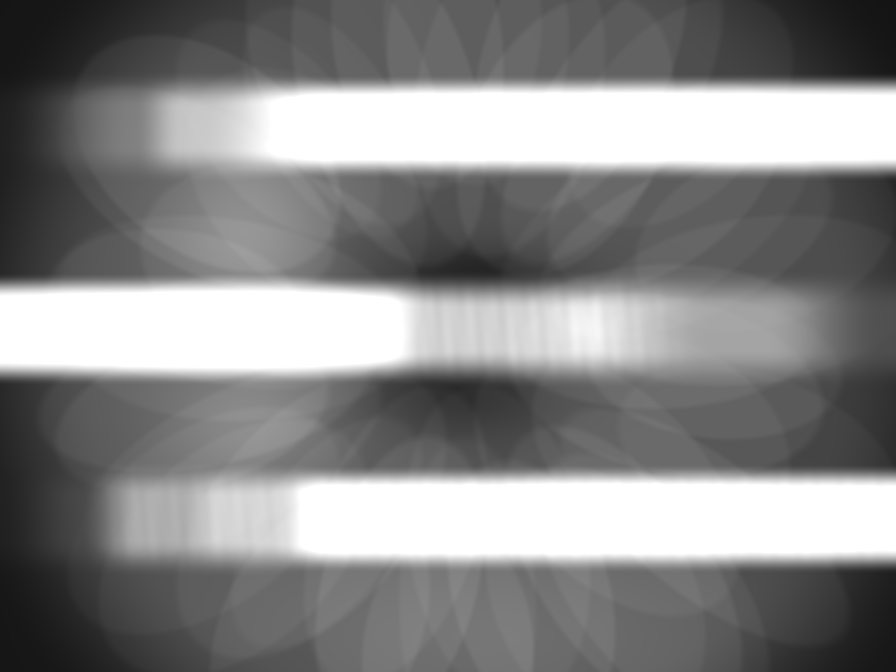
Give the GLSL for this background, as a WebGL 2 fragment shader.

```glsl
#version 300 es
precision highp float;

uniform vec2 u_resolution;
out vec4 fragColor;

float hash(float n) {
    n = fract(n * 0.1031);
    n *= n + 33.33;
    return fract(n * (n + n));
}

float glow(vec2 p, vec2 center, vec2 radius) {
    vec2 q = (p - center) / radius;
    return exp(-dot(q, q));
}

// Soft horizontal band, 1 inside and 0 outside
float band(float y, float center, float halfHeight, float softness) {
    return 1.0 - smoothstep(halfHeight - softness, halfHeight + softness, abs(y - center));
}

// Translucent ellipses pointing outward from a common center
float petals(vec2 p) {
    float sum = 0.0;
    for (int i = 0; i < 48; i++) {
        float k = float(i);
        float angle = 6.28319 * (k + 0.7 * hash(k + 3.1)) / 48.0;
        vec2 axis = vec2(cos(angle), sin(angle));
        vec2 radius = vec2(0.19 + 0.08 * hash(k + 71.3), 0.10 + 0.05 * hash(k + 27.7));
        vec2 q = p - axis * (0.29 + 0.19 * hash(k + 143.9));
        q = vec2(dot(q, axis), dot(q, vec2(-axis.y, axis.x))) / radius;
        float d = (length(q) - 1.0) * radius.y;
        sum += (0.025 + 0.02 * hash(k + 211.5)) * (1.0 - smoothstep(-0.005, 0.005, d));
    }
    return sum;
}

void main() {
    vec2 p = gl_FragCoord.xy / u_resolution.y;
    p.x += (4.0 / 3.0 - u_resolution.x / u_resolution.y) * 0.5;
    float x = p.x;

    // Backdrop: round field, petals, broad light and dark pockets
    vec2 offset = p - vec2(0.69, 0.49);
    float shade = 0.08 + 0.16 * (1.0 - smoothstep(0.55, 0.80, length(offset)));
    shade += petals(offset);
    shade += 0.06 * glow(p, vec2(0.27, 0.55), vec2(0.24, 0.36));
    shade += 0.13 * glow(p, vec2(0.37, 0.66), vec2(0.12, 0.14));
    shade += 0.12 * glow(p, vec2(0.38, 0.37), vec2(0.14, 0.10));
    shade += 0.09 * glow(p, vec2(0.72, 0.05), vec2(0.42, 0.16));
    shade -= 0.10 * glow(p, vec2(0.72, 0.59), vec2(0.15, 0.05));
    shade -= 0.09 * glow(p, vec2(0.69, 0.41), vec2(0.13, 0.06));
    shade = max(shade, 0.08);

    // Brightness along each bar
    float top = 0.20 + 0.30 * smoothstep(0.0, 0.20, x)
        + 0.26 * smoothstep(0.20, 0.27, x) + 0.35 * smoothstep(0.30, 0.48, x);
    float middle = 1.10 - 0.24 * smoothstep(0.57, 0.64, x)
        - 0.23 * smoothstep(0.88, 1.06, x) - 0.28 * smoothstep(1.14, 1.31, x);
    float bottom = 0.20 + 0.12 * smoothstep(0.0, 0.13, x)
        + 0.36 * smoothstep(0.12, 0.21, x) + 0.14 * smoothstep(0.27, 0.33, x)
        + 0.28 * smoothstep(0.41, 0.48, x);

    // Faint vertical ripples and a bright knot in the grey parts
    float ripple = 0.014 * sin(x * 200.0) + 0.006 * sin(x * 331.0 + p.y * 40.0);
    middle += ripple * smoothstep(0.60, 0.64, x) * (1.0 - smoothstep(0.9, 1.05, x));
    middle += 0.09 * glow(p, vec2(0.87, 0.51), vec2(0.035, 0.05));
    bottom += 0.6 * ripple * smoothstep(0.13, 0.20, x);

    // Bars keep a trace of the petals beneath and blur where they fade
    float trace = 0.3 * (shade - 0.35);
    float topBand = band(p.y, 0.811, 0.055 + 0.005 * x, 0.028 - 0.008 * smoothstep(0.3, 0.5, x));
    float middleBand = band(p.y, 0.510, 0.064 - 0.005 * smoothstep(0.4, 0.65, x),
        0.020 + 0.010 * smoothstep(0.5, 0.7, x));
    float bottomBand = band(p.y, 0.228, 0.058 + 0.003 * x, 0.028 - 0.008 * smoothstep(0.35, 0.5, x));
    shade = mix(shade, top + trace, topBand);
    shade = mix(shade, middle + trace, middleBand);
    shade = mix(shade, bottom + trace, bottomBand);

    fragColor = vec4(vec3(clamp(shade, 0.0, 1.0)), 1.0);
}
```
